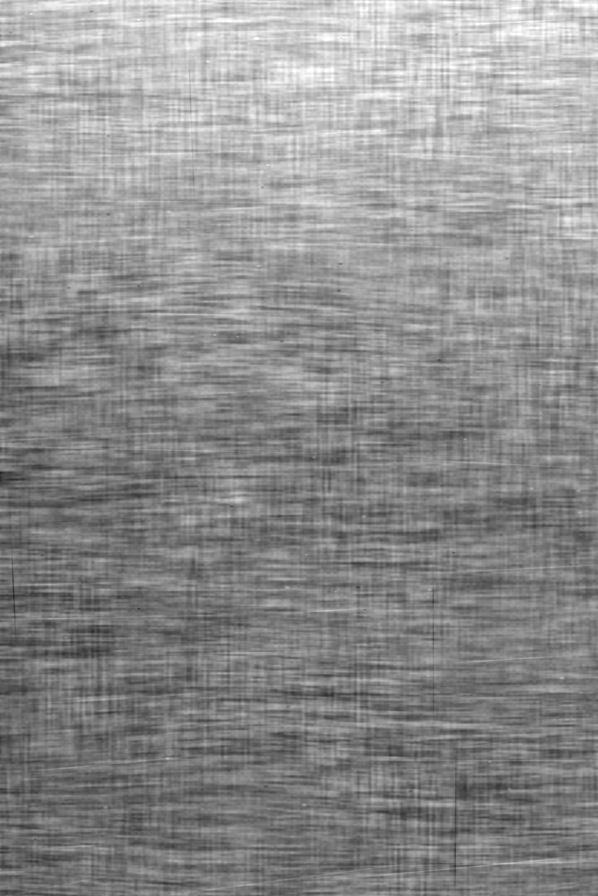
A Shadertoy shader for this texture:

```glsl
// Brushed steel sheet: grey sheen from above, fine horizontal grain, cross weave and scratches.
#define GRAIN 0.20
#define HAIR 0.17
#define BANDS 0.085
#define WEAVE 0.11
#define SMUDGE 0.075
#define SCRATCHES 90
#define SCRATCH_LIGHT 0.12
#define DARK_SCRATCHES 4
#define SPECKS 0.14

float hash(vec2 p) {
    vec3 q = fract(vec3(p.xyx) * 0.1031);
    q += dot(q, q.yzx + 33.33);
    return fract((q.x + q.y) * q.z);
}

// Value noise centred on zero
float noise(vec2 p) {
    vec2 i = floor(p), f = fract(p);
    f = f * f * (3.0 - 2.0 * f);
    float low = mix(hash(i), hash(i + vec2(1, 0)), f.x);
    float high = mix(hash(i + vec2(0, 1)), hash(i + vec2(1, 1)), f.x);
    return mix(low, high, f.y) - 0.5;
}

// Soft straight stroke that fades towards both ends
float stroke(vec2 p, vec2 centre, float angle, float halfLength, float width) {
    vec2 dir = vec2(cos(angle), sin(angle)), d = p - centre;
    float along = abs(dot(d, dir)) / halfLength;
    float across = abs(dot(d, vec2(-dir.y, dir.x)));
    float blur = max(width, 0.8 / iResolution.y);
    return (1.0 - smoothstep(0.0, blur * 1.3, across)) * (1.0 - smoothstep(0.2, 1.0, along));
}

// Bright at the top, dim in the middle, with a darker left side
float sheen(vec2 uv) {
    float t = 1.0 - uv.y;
    float glow = 0.385 * pow(max(1.0 - t / 0.56, 0.0), 1.12);
    float body = 0.452 + 0.015 * exp(-pow((t - 0.66) / 0.13, 2.0)) - 0.015 * smoothstep(0.75, 1.0, t);
    float side = 0.045 * smoothstep(0.0, 0.55, uv.x) - 0.03;
    float edge = 0.04 * (1.0 - smoothstep(0.0, 0.09, uv.x));
    return body + glow + side - edge;
}

// Brushed grain: several stretched noises, gently bent
float brushed(vec2 p) {
    vec2 q = p;
    q.y += 0.012 * noise(p * vec2(4.0, 6.0)) + 0.03 * (p.x - 0.3) * noise(vec2(7.0, p.y * 11.0));
    float grain = GRAIN * noise(q * vec2(19.0, 290.0));
    float hair = HAIR * noise(q * vec2(52.0, 410.0) + 41.0);
    float bands = BANDS * (noise(q * vec2(9.0, 120.0) + 17.0) + 0.8 * noise(q * vec2(31.0, 150.0) + 61.0));
    float strength = 0.9 + 0.6 * noise(p * vec2(5.0, 17.0) + 9.0);
    return (grain + hair) * strength + bands;
}

// Thin vertical threads, dusty tooth and cloudy stains
float weaveAndStains(vec2 p) {
    float threads = noise(p * vec2(310.0, 24.0) + 5.0) + 0.7 * noise(p * vec2(250.0, 70.0) + 71.0);
    float patches = 0.8 + 1.2 * noise(p * vec2(13.0, 9.0) + 90.0);
    float tooth = 0.07 * noise(p * vec2(270.0, 330.0) + 13.0);
    float middle = exp(-pow((p.y - 0.52) / 0.17, 2.0));
    float cloud = noise(p * vec2(22.0, 48.0) + 3.0) + 0.9 * noise(p * vec2(60.0, 95.0) + 29.0);
    return WEAVE * threads * patches + tooth + SMUDGE * cloud * (0.4 + 0.8 * middle);
}

float scratches(vec2 p, float aspect) {
    float sum = 0.0;
    for (int i = 0; i < SCRATCHES; i++) {
        float k = float(i);
        vec2 centre = vec2(hash(vec2(k, 1.5)) * aspect, pow(hash(vec2(k, 2.5)), 1.25));
        float low = 1.0 - smoothstep(0.15, 0.35, centre.y);
        float angle = 0.12 * (hash(vec2(k, 3.5)) - 0.5) + low * 0.2 * hash(vec2(k, 4.5));
        float halfLength = mix(0.04, 0.34, pow(hash(vec2(k, 5.5)), 2.0));
        float power = SCRATCH_LIGHT * mix(0.2, 1.0, pow(hash(vec2(k, 6.5)), 2.0));
        sum += power * stroke(p, centre, angle, halfLength, 0.0013);
    }
    // Dark marks running nearly upright
    for (int i = 0; i < DARK_SCRATCHES; i++) {
        float k = float(i) + 80.0;
        vec2 centre = vec2(hash(vec2(k, 1.5)) * aspect, hash(vec2(k, 2.5)));
        float angle = 1.5708 + 0.1 * (hash(vec2(k, 3.5)) - 0.4);
        float broken = 0.6 + noise(vec2(k, p.y * 60.0));
        sum -= 0.18 * broken * stroke(p, centre, angle, 0.11, 0.0013);
    }
    return sum;
}

// Sparse pits and bright dust, one candidate per cell
float specks(vec2 p) {
    vec2 cell = floor(p * 36.0);
    vec2 offset = 0.2 + 0.6 * vec2(hash(cell + 11.0), hash(cell + 23.0));
    float radius = mix(0.0012, 0.0026, hash(cell + 37.0));
    vec2 d = (p - (cell + offset) / 36.0) * vec2(0.6, 1.0);
    float dotMask = 1.0 - smoothstep(0.2 * radius, radius, length(d));
    float pick = hash(cell + 53.0);
    return SPECKS * dotMask * (step(0.97, pick) - step(pick, 0.03));
}

void mainImage(out vec4 fragColor, in vec2 fragCoord) {
    vec2 uv = fragCoord / iResolution.xy;
    vec2 p = fragCoord / iResolution.y;
    float grey = sheen(uv) + brushed(p) + weaveAndStains(p);
    grey += scratches(p, iResolution.x / iResolution.y) + specks(p);
    fragColor = vec4(vec3(clamp(grey, 0.0, 1.0)), 1.0);
}
```
